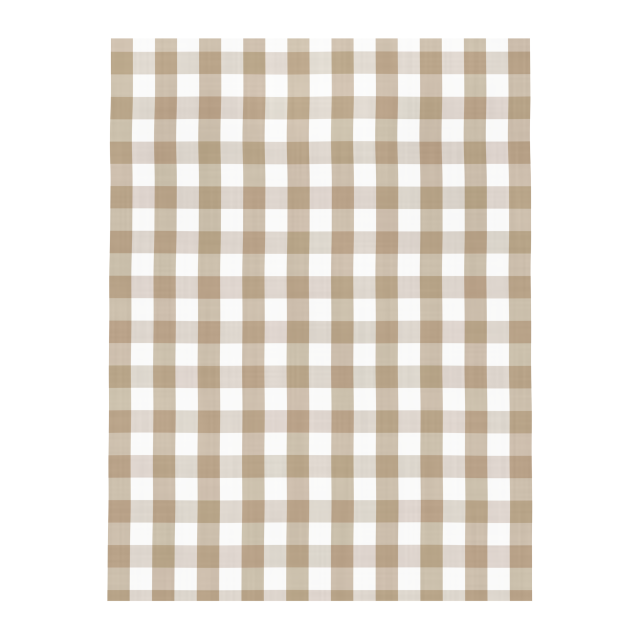
A three.js fragment shader for this pattern:

```glsl
varying vec2 vUv;

// Layout, in canvas units
const float TOP = 0.940;
const float BOTTOM = 0.061;
const vec2 LEFT_EDGE = vec2(0.168, 0.173);   // x at bottom, x at top
const vec2 RIGHT_EDGE = vec2(0.832, 0.828);
const float COLUMN_REPEATS = 9.5;            // starts and ends on a dyed band
const float ROW_PERIOD = 0.0701;
const float FIRST_ROW = 0.9193;              // upper side of the first dyed row
const float SOFTNESS = 0.0011;

// Colours
const vec3 BACKDROP = vec3(1.0);
const vec3 WHITE_CLOTH = vec3(0.98, 0.98, 0.978);
const vec3 ROW_DYE = vec3(0.870, 0.840, 0.808);
const vec3 COLUMN_DYE = vec3(0.803, 0.752, 0.680);
const vec3 CROSSING_DYE = vec3(0.722, 0.640, 0.535);

// Fabric variation
const float WOBBLE = 0.0016;
const float THREADS = 260.0;
const float THREAD_CONTRAST = 0.035;
const float FOLD_CONTRAST = 0.05;
const float TINT_CONTRAST = 0.016;

float hash(vec2 p) {
  return fract(sin(dot(p, vec2(127.1, 311.7))) * 43758.5453);
}

float noise(vec2 p) {
  vec2 cell = floor(p);
  vec2 f = fract(p);
  f = f * f * (3.0 - 2.0 * f);
  return mix(mix(hash(cell), hash(cell + vec2(1.0, 0.0)), f.x),
             mix(hash(cell + vec2(0.0, 1.0)), hash(cell + 1.0), f.x), f.y);
}

float softStep(float signedDistance) {
  return smoothstep(-SOFTNESS, SOFTNESS, signedDistance);
}

// Dyed over the first half of each repeat
float band(float repeats, float period) {
  return softStep((0.25 - abs(fract(repeats + 0.25) - 0.5)) * period);
}

void main() {
  vec2 p = vUv;

  // Cloth outline, slightly wider at the bottom
  float height = (p.y - BOTTOM) / (TOP - BOTTOM);
  float left = mix(LEFT_EDGE.x, LEFT_EDGE.y, height);
  float right = mix(RIGHT_EDGE.x, RIGHT_EDGE.y, height);
  float sway = (noise(vec2(p.y * 14.0, 3.0)) - 0.5) * WOBBLE;
  float sides = min(p.x - left + sway, right - p.x - sway);
  float cloth = softStep(min(sides, min(p.y - BOTTOM, TOP - p.y)));

  // Crossed bands with a little drift in the weave
  float columnPeriod = (right - left) / COLUMN_REPEATS;
  float columns = (p.x - left + sway) / columnPeriod;
  float sag = (noise(vec2(p.x * 9.0, p.y * 6.0)) - 0.5) * WOBBLE;
  float rows = (FIRST_ROW - p.y + sag) / ROW_PERIOD;
  float column = band(columns, columnPeriod);
  float row = band(rows, ROW_PERIOD);
  vec3 color = mix(mix(WHITE_CLOTH, ROW_DYE, row),
                   mix(COLUMN_DYE, CROSSING_DYE, row), column);
  float dyed = max(column, row);

  // Warm or cool tint for each square
  float tint = hash(floor(vec2(columns, rows) * 2.0)) - 0.5;
  color += dyed * tint * TINT_CONTRAST * vec3(0.6, -0.6, 0.3);

  // Fine threads along both directions
  float warp = noise(vec2(p.x * THREADS, p.y * 12.0)) - 0.5;
  float weft = noise(vec2(p.x * 12.0, p.y * THREADS)) - 0.5;
  color += (warp * 0.6 + weft * 0.4) * THREAD_CONTRAST * mix(0.25, 1.0, dyed);

  // Soft diagonal folds, strongest near the top
  float fold = noise(vec2(p.x * 9.0 + p.y * 5.0, p.y * 7.0 - p.x * 2.0)) - 0.5;
  color += fold * FOLD_CONTRAST * mix(0.3, 1.0, smoothstep(0.4, 0.9, p.y))
         * mix(0.3, 1.0, dyed);

  gl_FragColor = vec4(mix(BACKDROP, color, cloth), 1.0);
}
```
